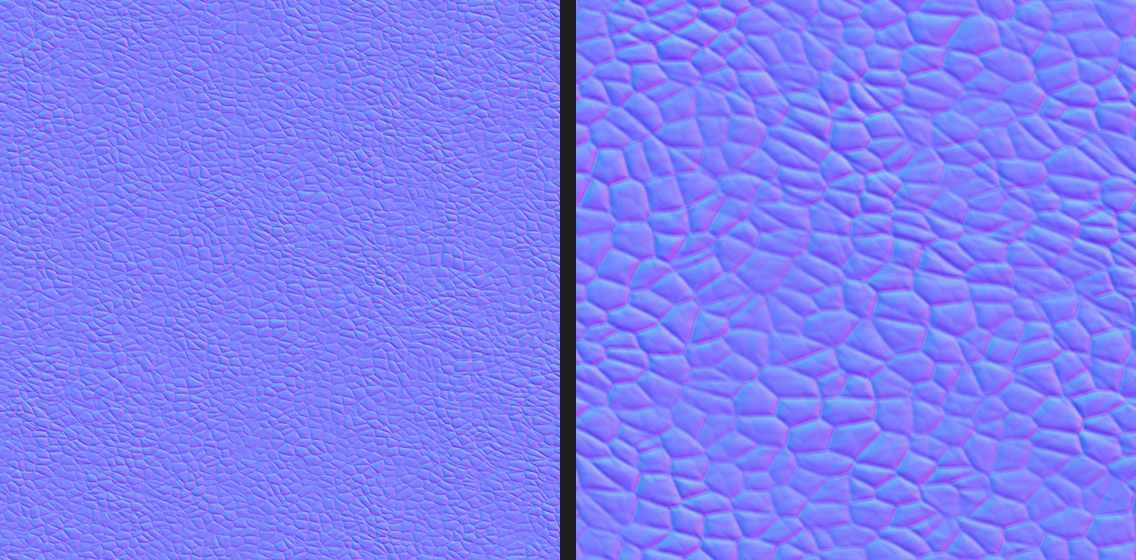
Left: the whole. Right: its middle third, enlarged.
Reproduce this texture map procedurally as a Shadertoy shader.

```glsl
// Tangent-space normal map of fine leather: flattened pebble grains parted by
// soft creases, with longer wrinkles running down to the right.
// Cellular noise builds a height field; its central differences give the normal.

const float GRAIN_DEPTH   = 0.0021;
const float FINE_DEPTH    = 0.0004;
const float WRINKLE_DEPTH = 0.0013;
const float SAMPLE_STEP   = 0.0015;   // slope footprint, in canvas widths

vec2 hash22(vec2 p) {
    vec3 q = fract(vec3(p.xyx) * vec3(0.1031, 0.1030, 0.0973));
    q += dot(q, q.yzx + 33.33);
    return fract((q.xx + q.yz) * q.zy);
}

vec2 rotate(vec2 p, float angle) {
    float c = cos(angle), s = sin(angle);
    return vec2(c * p.x + s * p.y, c * p.y - s * p.x);
}

// Gap between the nearest and second nearest cell point: zero on cell borders
float cellGap(vec2 p, float jitter) {
    vec2 cell = floor(p), local = fract(p);
    float nearest = 8.0, second = 8.0;
    for (int y = -1; y <= 1; y++) {
        for (int x = -1; x <= 1; x++) {
            vec2 offset = vec2(x, y);
            vec2 seed = 0.5 + jitter * (hash22(cell + offset) - 0.5);
            float d = length(offset + seed - local);
            second = min(second, max(nearest, d));
            nearest = min(nearest, d);
        }
    }
    return second - nearest;
}

// Layered sines, roughly -1 to 1
float waves(vec2 p, float phase) {
    float sum = 0.0, weight = 0.5;
    for (int i = 0; i < 4; i++) {
        sum += weight * sin(p.x + phase + 1.3 * sin(p.y + phase * 1.7));
        p = rotate(p, 1.1) * 1.8 + 2.3;
        weight *= 0.6;
    }
    return sum;
}

// Raised plateau with a rounded shoulder falling into a crease
float pebble(float gap, float steepness) {
    return 1.0 - exp(-steepness * gap);
}

float leatherHeight(vec2 uv) {
    // Bend the layout so grain rows drift and turn
    vec2 bent = uv + 0.009 * vec2(waves(uv * 17.0, 0.4), waves(uv * 15.0, 2.9));

    // Main grains, wider than tall, with creases of uneven depth
    vec2 grainUv = rotate(bent, -0.17) * vec2(47.0, 69.0) + 40.0;
    float creaseDepth = 0.85 + 0.4 * waves(uv * 42.0, 5.1);
    float height = GRAIN_DEPTH * creaseDepth * pebble(cellGap(grainUv, 0.95), 3.6);

    // Small grains break up the larger ones
    vec2 fineUv = rotate(bent, 0.35) * vec2(88.0, 112.0) + 150.0;
    height += FINE_DEPTH * pebble(cellGap(fineUv, 1.0), 3.0);

    // Long wrinkles, gathered in patches
    vec2 wrinkleUv = rotate(bent, -0.42) * vec2(12.0, 33.0) + 70.0;
    float patches = smoothstep(-0.5, 0.7, waves(uv * 8.0, 1.6));
    height += WRINKLE_DEPTH * patches * pebble(cellGap(wrinkleUv, 1.0), 9.0);
    return height;
}

vec3 surfaceNormal(vec2 uv, float stepSize) {
    vec2 e = vec2(stepSize, 0.0);
    vec2 slope = vec2(leatherHeight(uv + e.xy) - leatherHeight(uv - e.xy),
                      leatherHeight(uv + e.yx) - leatherHeight(uv - e.yx));
    return normalize(vec3(-slope / (2.0 * stepSize), 1.0));
}

void mainImage(out vec4 fragColor, in vec2 fragCoord) {
    vec2 uv = fragCoord / iResolution.y;
    vec3 normal = surfaceNormal(uv, SAMPLE_STEP);
    fragColor = vec4(0.5 + 0.5 * normal, 1.0);
}
```
